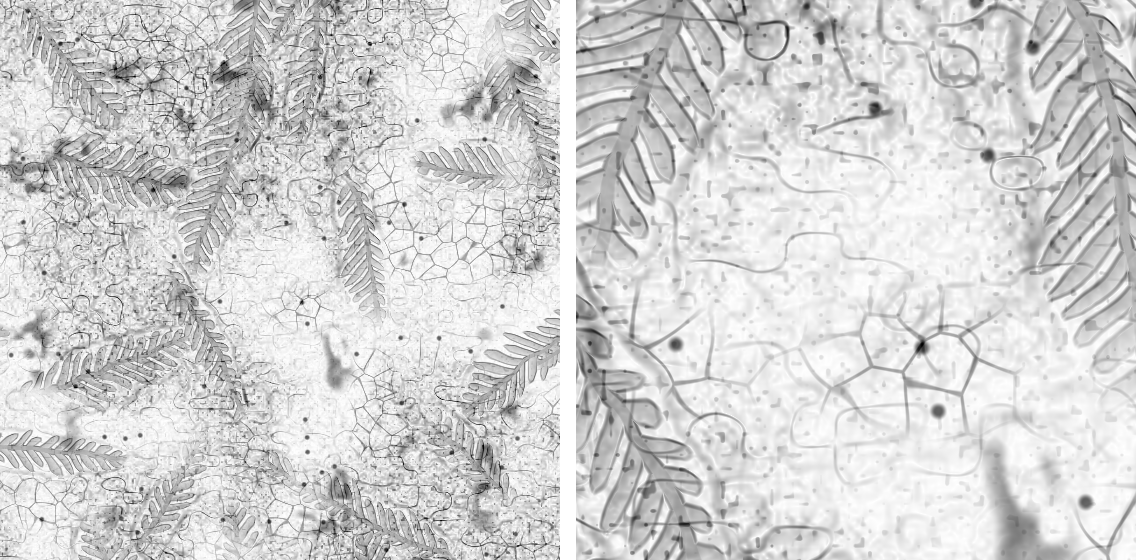
Left, the full canvas; right, a detail of the centre.
Write a Shadertoy shader that draws this texture map.

```glsl
vec2 hash2(vec2 p) {
    vec3 q = fract(p.xyx * vec3(0.1031, 0.1030, 0.0973));
    q += dot(q, q.yzx + 33.33);
    return fract((q.xx + q.yz) * q.zy);
}

float noise(vec2 p) {
    vec2 i = floor(p), f = fract(p);
    f = f * f * (3.0 - 2.0 * f);
    float low = mix(hash2(i).x, hash2(i + vec2(1, 0)).x, f.x);
    float high = mix(hash2(i + vec2(0, 1)).x, hash2(i + vec2(1, 1)).x, f.x);
    return mix(low, high, f.y);
}

vec2 warp(vec2 p) {
    vec2 broad = vec2(noise(p * 7.0), noise(p * 7.0 + 51.0)) - 0.5;
    vec2 small = vec2(noise(p * 34.0 + 9.0), noise(p * 34.0 + 83.0)) - 0.5;
    return p + 0.02 * broad + 0.009 * small;
}

// Feathery fronds: x = height, y = shade, z = covered area
vec3 fronds(vec2 p) {
    vec3 result = vec3(0.0);
    vec2 cell = floor(p * 4.0);
    for (int j = -1; j <= 1; j++)
    for (int i = -1; i <= 1; i++) {
        vec2 id = cell + vec2(i, j);
        vec2 r = hash2(id + 11.0), s = hash2(id + 37.0), t = hash2(id + 71.0);
        vec2 center = (id + 0.5 + 0.7 * (r - 0.5)) / 4.0;
        vec2 outward = center - vec2(0.58, 0.4);
        float angle = atan(outward.y, outward.x) + 2.0 * (s.x - 0.5);
        vec2 dir = vec2(cos(angle), sin(angle));
        vec2 q = vec2(dot(p - center, dir), dot(p - center, vec2(-dir.y, dir.x)));
        q.y += 1.2 * (t.x - 0.5) * q.x * q.x;

        float along = abs(q.x) / mix(0.13, 0.21, s.y);
        float across = abs(q.y);
        float width = mix(0.04, 0.075, r.x) * sqrt(max(0.0, 1.0 - along * along));
        if (q.y < 0.0) width *= mix(0.4, 1.0, t.x);

        // Slanted leaflets with uneven, rounded tips
        float u = (q.x + 0.8 * across) / 0.024;
        float tip = width * (0.65 + 0.35 * hash2(id * 7.0 + floor(u)).x);
        float k = abs(fract(u) - 0.5) + 0.2 * smoothstep(tip * 0.7, tip + 0.001, across);
        float leaf = (1.0 - smoothstep(0.24, 0.4, k))
                   * (1.0 - smoothstep(tip - 0.003, tip + 0.001, across));
        float fade = 1.0 - smoothstep(0.85, 1.0, along);
        float spine = (1.0 - smoothstep(0.003, 0.006, across)) * fade;
        float body = (1.0 - smoothstep(width * 0.8, width + 0.005, across)) * fade;

        float worn = smoothstep(0.2, 0.5, noise(p * 11.0 + id * 5.0));
        float present = step(0.15, t.y) * mix(0.15, 1.0, worn);
        float shade = max(leaf * fade * (0.06 + 0.26 * fract(u)), 0.3 * spine);
        result = max(result, present * vec3(0.0008 * max(leaf * fade, spine), shade, body));
    }
    return result;
}

// Rough ground, curled ridges and fronds as one height field
float relief(vec2 p, float rough, out vec3 frond) {
    vec2 w = warp(p);
    frond = fronds(w);
    float ground = 0.0035 * noise(w * 24.0)
                 + 0.0031 * noise(w * 55.0 + 17.0)
                 + 0.0016 * noise(p * 120.0 + 5.0)
                 + 0.0006 * noise(p * 230.0 + 29.0);
    float curls = smoothstep(0.44, 0.54, noise(w * vec2(34.0, 46.0) + 63.0));
    ground += 0.0011 * curls;
    return ground * rough * (1.0 - 0.45 * frond.z) + frond.x;
}

// Thin lines between irregular cells
float cracks(vec2 p) {
    vec2 i = floor(p), f = fract(p);
    float first = 9.0, second = 9.0;
    for (int y = -1; y <= 1; y++)
    for (int x = -1; x <= 1; x++) {
        vec2 g = vec2(x, y);
        float d = length(g + hash2(i + g) - f);
        second = min(second, max(first, d));
        first = min(first, d);
    }
    return 1.0 - smoothstep(0.02, 0.09, second - first);
}

// Rare round pits
float pits(vec2 p) {
    vec2 id = floor(p);
    vec2 r = hash2(id + 7.0), s = hash2(id + 91.0);
    float d = length(fract(p) - 0.3 - 0.4 * r);
    return step(0.94, s.x) * (1.0 - smoothstep(0.06, 0.2, d));
}

void mainImage(out vec4 fragColor, in vec2 fragCoord) {
    vec2 p = fragCoord / iResolution.y;
    float patches = 0.65 * noise(p * 5.0 + 3.0) + 0.35 * noise(p * 13.0 + 40.0);
    float rough = mix(0.3, 1.2, smoothstep(0.27, 0.6, patches));

    // Steep slopes darken, flat parts stay white
    vec3 frond, unused;
    float e = 0.0012;
    float h = relief(p, rough, frond);
    float hx = relief(p + vec2(e, 0), rough, unused);
    float hy = relief(p + vec2(0, e), rough, unused);
    float dark = 0.95 * length(vec2(hx - h, hy - h)) / e + frond.y;

    // Cracks, specks and stains
    vec2 w = warp(p);
    float crackArea = smoothstep(0.5, 0.7, noise(p * 9.0 + 20.0));
    dark += 0.35 * crackArea * cracks(w * 30.0) * (1.0 - frond.z);
    dark += 0.35 * rough * smoothstep(0.75, 0.95, noise(p * 240.0 + 8.0));
    float stain = smoothstep(0.7, 0.92, noise(w * 15.0 + 77.0));
    dark += 0.5 * stain * smoothstep(0.3, 0.75, noise(w * 60.0));
    dark += 0.7 * pits(p * 34.0);

    float tone = 1.0 - dark / (1.0 + 0.25 * dark);
    fragColor = vec4(vec3(clamp(tone, 0.0, 1.0)), 1.0);
}
```
